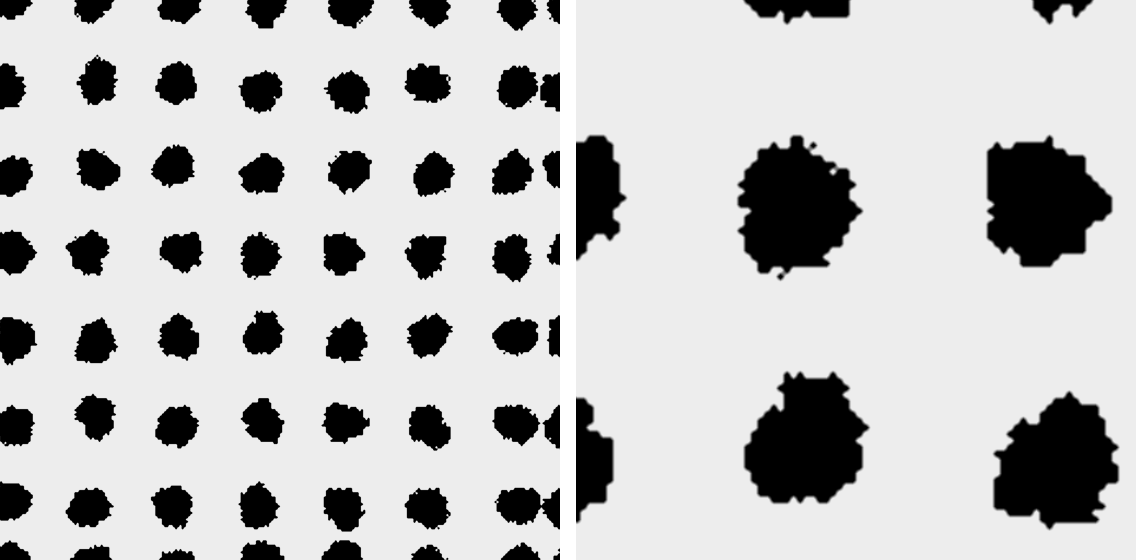
Left, the full canvas; right, a detail of the centre.
Give the GLSL for this pattern, as a Shadertoy shader.

```glsl
// Rough black ink dots on pale grey: a loose grid of seven dots each way, cut by a
// seam where the next sheet begins. Each dot is a circle bent by layered sines,
// sampled on a coarse lattice so that its rim turns ragged and stepped.

const vec3 PAPER = vec3(0.93);
const vec3 INK = vec3(0.0);
const vec2 FIRST = vec2(0.017, 0.006);    // first dot, from the upper left
const vec2 PITCH = vec2(0.1507, 0.1495);  // spacing of the dots
const float SEAM = 0.965;                 // start of the next sheet
const float NEXT_FIRST = 1.011;           // first dot of the next sheet
const float LAST_INDEX = 7.0;
const float RADIUS = 0.0362;
const float JITTER = 0.010;               // wander of each dot
const float RAGGED = 0.0028;              // fine roughness of the rim
const float LATTICE = 256.0;              // coarse samples across the canvas
const float SOFTNESS = 0.34;              // half width of the grey rim, in samples
const float TAU = 6.2831853;

float hash(vec2 p) {
    vec3 q = fract(vec3(p.xyx) * 0.1031);
    q += dot(q, q.yzx + 33.33);
    return fract((q.x + q.y) * q.z);
}

// Radius of one dot along an angle: sines with random phase and strength
float blobRadius(float angle, vec2 id) {
    float bend = 0.0;
    float strength = 0.10;
    float waves = 2.0;
    for (int k = 0; k < 5; k++) {
        vec2 seed = id + 19.0 * float(k + 1);
        float amount = strength * mix(0.4, 1.3, hash(seed + 5.7));
        bend += amount * sin(waves * angle + TAU * hash(seed));
        waves += 1.0 + float(k);
        strength *= 0.76;
    }
    return RADIUS * (1.0 + bend);
}

// 1 inside a dot, 0 outside, for one lattice sample
float inkSample(vec2 node) {
    vec2 p = (node + 0.5) / LATTICE;

    // Nearest dot, switching to the next sheet beyond the seam
    vec2 beyond = step(SEAM, p);
    vec2 id = floor((p - FIRST) / PITCH + 0.5);
    id = mix(min(id, LAST_INDEX - 1.0), vec2(LAST_INDEX), beyond);
    vec2 center = mix(FIRST + id * PITCH, vec2(NEXT_FIRST), beyond);
    vec2 wander = vec2(hash(id + 3.1), hash(id + 71.3)) - 0.5;
    center += 2.0 * JITTER * wander;

    // Distance to the bent rim, roughened sample by sample
    vec2 d = p - center;
    float rough = RAGGED * (2.0 * hash(node + 11.0) - 1.0);
    float rim = blobRadius(atan(d.y, d.x), id) + rough;
    return step(length(d), rim);
}

// Bilinear blend of the four surrounding samples
float inkField(vec2 p) {
    vec2 g = p * LATTICE - 0.5;
    vec2 node = floor(g);
    vec2 f = g - node;
    float top = mix(inkSample(node), inkSample(node + vec2(1.0, 0.0)), f.x);
    float bottom = mix(inkSample(node + vec2(0.0, 1.0)), inkSample(node + 1.0), f.x);
    return mix(top, bottom, f.y);
}

void mainImage(out vec4 fragColor, in vec2 fragCoord) {
    vec2 p = fragCoord / iResolution.xy;
    p.y = 1.0 - p.y;  // rows count down from the top

    float soft = max(SOFTNESS, 0.5 * LATTICE / iResolution.y);
    float coverage = smoothstep(0.5 - soft, 0.5 + soft, inkField(p));
    fragColor = vec4(mix(PAPER, INK, coverage), 1.0);
}
```
